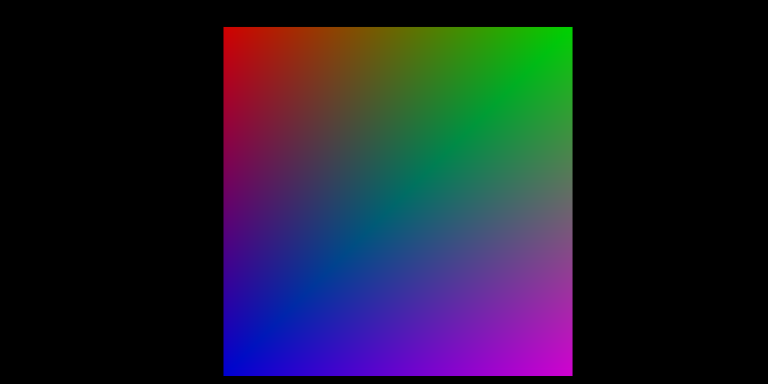
This background is drawn by a Shadertoy shader. Its source:

```glsl
// A square of two colour-blended triangles sharing a diagonal, on black.

// Lengths are in canvas heights; the centre is an offset from mid-canvas.
const vec2 SQUARE_CENTER = vec2(0.0365, -0.0247);
const float SQUARE_HALF = 0.4545;

const float BRIGHTNESS = 0.82;
const vec3 BACKGROUND = vec3(0.0);
const vec3 TOP_LEFT = vec3(1.0, 0.0, 0.0);
const vec3 TOP_RIGHT = vec3(0.0, 1.0, 0.0);
const vec3 BOTTOM_LEFT = vec3(0.0, 0.0, 1.0);
const vec3 BOTTOM_RIGHT = vec3(1.0, 0.0, 1.0);

float boxDistance(vec2 p, float halfSize) {
    vec2 d = abs(p) - halfSize;
    return length(max(d, 0.0)) + min(max(d.x, d.y), 0.0);
}

// Barycentric blend on each side of the rising diagonal.
vec3 triangleBlend(vec2 uv) {
    float side = uv.x - uv.y;
    return TOP_RIGHT * min(uv.x, uv.y)
         + BOTTOM_LEFT * (1.0 - max(uv.x, uv.y))
         + TOP_LEFT * max(-side, 0.0)
         + BOTTOM_RIGHT * max(side, 0.0);
}

void mainImage(out vec4 fragColor, in vec2 fragCoord) {
    vec2 p = (fragCoord - 0.5 * iResolution.xy) / iResolution.y - SQUARE_CENTER;
    float pixel = 1.0 / iResolution.y;

    // Interior gradient
    vec2 uv = clamp(p / (2.0 * SQUARE_HALF) + 0.5, 0.0, 1.0);
    vec3 gradient = BRIGHTNESS * triangleBlend(uv);

    // Smooth outline
    float coverage = clamp(0.5 - boxDistance(p, SQUARE_HALF) / pixel, 0.0, 1.0);
    fragColor = vec4(mix(BACKGROUND, gradient, coverage), 1.0);
}
```
